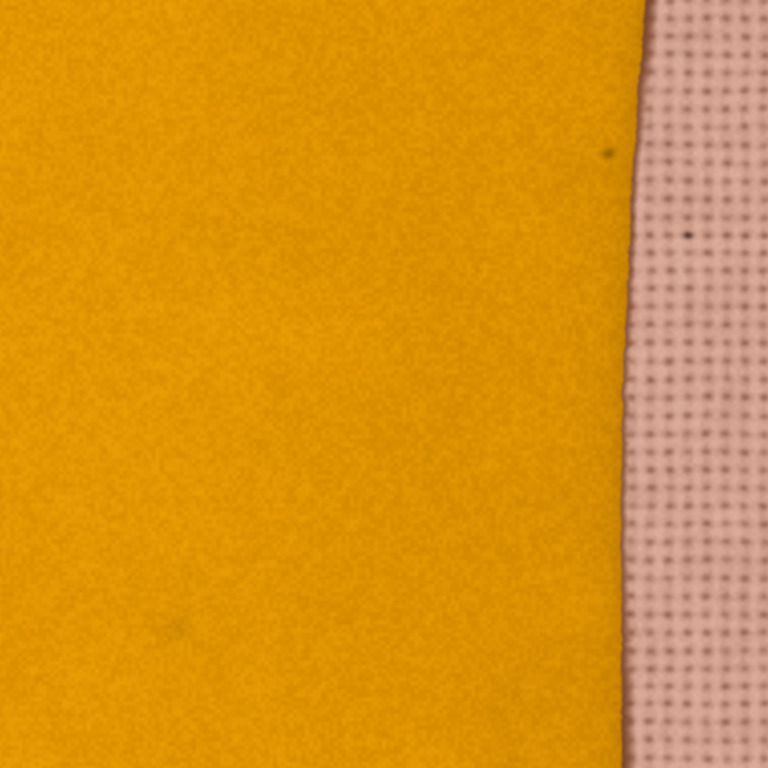
A three.js fragment shader for this texture:

```glsl
// Draws a smooth golden cloth overlapping a strip of pink open-weave fabric.
varying vec2 vUv;

const vec3 GOLD_LIGHT = vec3(0.885, 0.588, 0.008);
const vec3 GOLD_DEEP = vec3(0.835, 0.545, 0.004);
const vec3 PINK_THREAD = vec3(0.855, 0.665, 0.595);
const vec3 PINK_SHADE = vec3(0.74, 0.545, 0.47);
const vec3 HOLE_BROWN = vec3(0.58, 0.37, 0.31);
const vec3 SEAM_BROWN = vec3(0.45, 0.24, 0.14);
const vec2 WEAVE_PITCH = vec2(0.0247, 0.0235);
const vec2 WEAVE_ANCHOR = vec2(0.896, 0.694);

float hash(vec2 p) {
  vec3 q = fract(p.xyx * 0.1031);
  q += dot(q, q.yzx + 33.33);
  return fract((q.x + q.y) * q.z);
}

float noise(vec2 p) {
  vec2 cell = floor(p);
  vec2 f = fract(p);
  f = f * f * (3.0 - 2.0 * f);
  float low = mix(hash(cell), hash(cell + vec2(1.0, 0.0)), f.x);
  float high = mix(hash(cell + vec2(0.0, 1.0)), hash(cell + 1.0), f.x);
  return mix(low, high, f.y);
}

float spot(vec2 p, vec2 center, vec2 radius) {
  vec2 d = (p - center) / radius;
  return exp(-dot(d, d));
}

// Horizontal place of the cloth edge at height y
float edgeAt(float y) {
  float bend = pow(max((y - 0.4) / 0.6, 0.0), 1.5);
  return 0.809 + 0.031 * bend + 0.003 * (noise(vec2(y * 45.0, 7.0)) - 0.5);
}

vec3 goldCloth(vec2 p, float inset) {
  float tone = smoothstep(0.1, 0.85, p.x) * 0.7;
  tone += 0.45 * (noise(p * 9.0) - 0.5);
  vec3 color = mix(GOLD_LIGHT, GOLD_DEEP, clamp(tone, 0.0, 1.0));
  // Fine grain at two scales
  float grain = noise(p * 190.0) - 0.5 + 0.6 * (noise(p * 95.0 + 31.0) - 0.5);
  color += grain * vec3(0.05, 0.048, 0.015);
  // Rolled edge and small stains
  color *= 1.0 - 0.1 * exp(-inset / 0.018);
  color *= 1.0 - 0.28 * spot(p, vec2(0.792, 0.8), vec2(0.009, 0.007));
  color *= 1.0 - 0.07 * spot(p, vec2(0.232, 0.182), vec2(0.016));
  return color;
}

vec3 pinkWeave(vec2 p) {
  vec2 sway = vec2(noise(p * 14.0), noise(p * 14.0 + 19.0)) - 0.5;
  vec2 grid = (p + sway * 0.004 - WEAVE_ANCHOR) / WEAVE_PITCH;
  vec2 cell = floor(grid + 0.5);
  vec2 d = grid - cell;
  // Rounded threads between the holes
  vec2 ridge = 0.5 - 0.5 * cos(6.28318 * d);
  float light = 0.35 + 0.38 * ridge.x + 0.28 * ridge.y;
  light += 0.35 * (noise(p * 150.0) - 0.5) + 0.25 * (noise(p * 22.0) - 0.5);
  vec3 color = mix(PINK_SHADE, PINK_THREAD, clamp(light, 0.0, 1.0));
  // Holes vary in depth, deepest along the anchor row
  float anchorRow = 1.0 - step(0.5, abs(cell.y));
  float anchorHole = anchorRow * (1.0 - step(0.5, abs(cell.x)));
  float depth = 0.4 + 0.4 * hash(cell + 50.0) + 0.2 * anchorRow;
  float hole = spot(d, vec2(0.0), vec2(0.24, 0.2));
  color = mix(color, HOLE_BROWN, hole * min(depth, 1.0));
  color *= 1.0 - 0.4 * hole * anchorHole;
  return color + 0.025 * (noise(p * 210.0 + 5.0) - 0.5);
}

void main() {
  vec2 p = vUv;
  float side = p.x - edgeAt(p.y);
  float fray = 0.002 * (noise(p * vec2(60.0, 180.0)) - 0.5);

  vec3 gold = goldCloth(p, max(-side, 0.0));
  vec3 pink = pinkWeave(p);

  // Seam shadow widens toward the top and bottom
  float ends = smoothstep(0.3, 0.0, p.y) + smoothstep(0.75, 1.0, p.y);
  float width = 0.0075 + 0.007 * ends;
  float shadow = 1.0 - smoothstep(0.1 * width, 1.5 * width, side + fray);
  pink = mix(pink, SEAM_BROWN, shadow * (0.72 + 0.18 * ends));

  vec3 color = mix(gold, pink, smoothstep(-0.003, 0.003, side + fray));
  gl_FragColor = vec4(clamp(color, 0.0, 1.0), 1.0);
}
```
